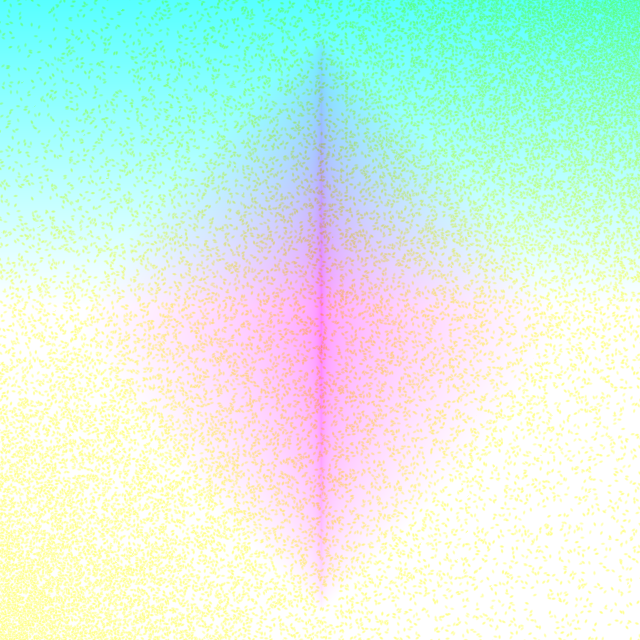
Give the GLSL for this background, as a three.js fragment shader.

```glsl
// A magenta diamond glow on a cyan-to-white sky, dusted with fine yellow grain.
varying vec2 vUv;

const vec3 WHITE = vec3(1.0);
const vec3 CYAN = vec3(0.34, 1.0, 1.0);
const vec3 MAGENTA_TINT = vec3(1.0, 0.49, 1.0);
const vec3 YELLOW_TINT = vec3(1.0, 1.0, 0.53);

const vec2 GLOW_CENTER = vec2(0.502, 0.495);
const vec2 GLOW_HALF_SIZE = vec2(0.375, 0.45);
const float GRAIN_CELLS = 290.0;
const float GRAIN_RADIUS = 0.56;
const float GRAIN_SOFTNESS = 0.42;
const vec2 GRAIN_SQUEEZE = vec2(0.72, 1.2);

// Three random values per cell.
vec3 hash3(vec2 cell) {
  vec3 p = fract(cell.xyx * vec3(0.1031, 0.1030, 0.0973));
  p += dot(p, p.yxz + 33.33);
  return fract((p.xxy + p.yzz) * p.zyx);
}

// Sky: white below the horizon, deepening to cyan at the top.
vec3 skyColor(float height, float horizon) {
  float depth = clamp((height - horizon) / (1.0 - horizon), 0.0, 1.0);
  return mix(WHITE, CYAN, depth);
}

// Diamond body with a thin bright seam, fading toward its sides and tips.
float diamondGlow(vec2 uv, vec2 center, vec2 halfSize) {
  vec2 offset = abs(uv - center) / halfSize;
  float along = clamp(offset.y, 0.0, 1.0);
  float width = max(1.0 - pow(along, 1.35), 0.001);
  float across = clamp(offset.x / width, 0.0, 1.0);
  float body = 1.0 - pow(across, 0.55);
  float seam = exp(-60.0 * offset.x);
  return (0.82 * body + 0.18 * seam) * pow(width, 0.65);
}

// Grain density: a saddle, rich at lower left and upper right.
float grainDensity(vec2 uv) {
  vec2 fromMiddle = 2.0 * uv - 1.0;
  return 0.21 * exp(1.6 * fromMiddle.x * fromMiddle.y);
}

// Squeezed distance, so that a grain becomes a short stroke along an angle.
float strokeDistance(vec2 offset, float angle) {
  vec2 direction = vec2(cos(angle), sin(angle));
  vec2 local = vec2(dot(offset, direction),
                    dot(offset, vec2(-direction.y, direction.x)));
  return length(local * GRAIN_SQUEEZE);
}

// Cellular grain: one jittered stroke per cell, present by chance.
float grainMask(vec2 uv, float cells, float density) {
  vec2 grid = uv * cells;
  vec2 home = floor(grid);
  float mask = 0.0;
  for (int y = -1; y <= 1; y++) {
    for (int x = -1; x <= 1; x++) {
      vec2 cell = home + vec2(float(x), float(y));
      vec3 random = hash3(cell + 17.0);
      vec3 variation = hash3(cell + 411.0);
      float dist = strokeDistance(grid - cell - random.xy, 6.2832 * variation.x);
      float stroke = 1.0 - smoothstep(GRAIN_RADIUS - GRAIN_SOFTNESS,
                                      GRAIN_RADIUS + GRAIN_SOFTNESS, dist);
      float strength = mix(0.6, 1.0, variation.y);
      mask = max(mask, stroke * strength * step(random.z, density));
    }
  }
  return mask;
}

void main() {
  vec3 color = skyColor(vUv.y, 0.52);

  // Glow and grain act as tinted filters over the sky.
  float glow = diamondGlow(vUv, GLOW_CENTER, GLOW_HALF_SIZE);
  color *= mix(WHITE, MAGENTA_TINT, glow);

  float grain = grainMask(vUv, GRAIN_CELLS, grainDensity(vUv));
  color *= mix(WHITE, YELLOW_TINT, grain);

  gl_FragColor = vec4(color, 1.0);
}
```
